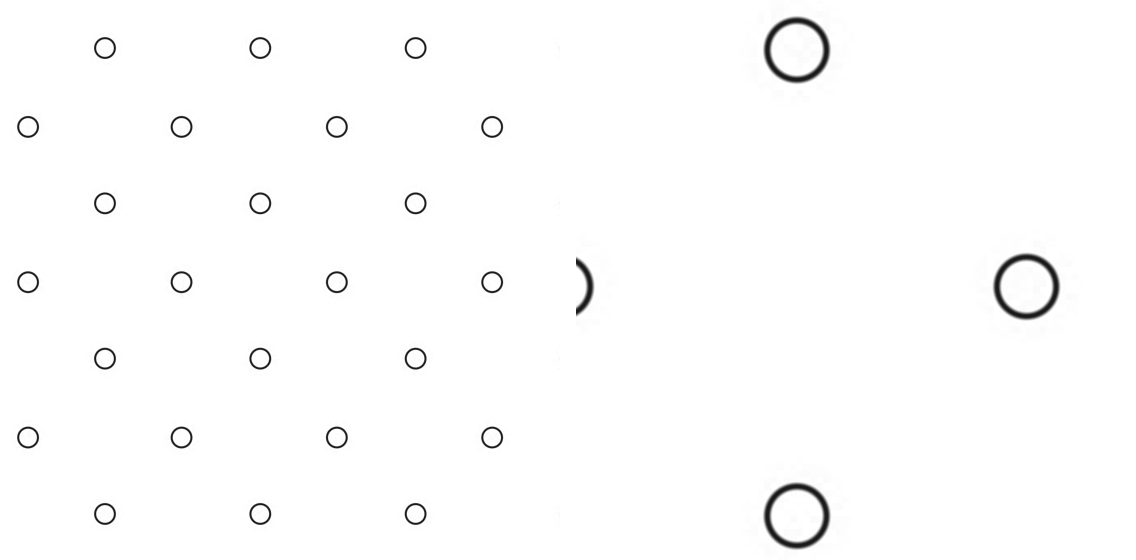
Left: the whole. Right: its middle third, enlarged.
Reproduce this pattern procedurally as a WebGL 2 fragment shader.

```glsl
#version 300 es
precision highp float;
// Staggered rows of small dark outlined rings, widely spaced on white.

#define PITCH 0.27734
#define EVEN_ORIGIN vec2(0.1875, 0.0822)
#define ODD_ORIGIN vec2(0.3242, 0.2187)
#define LEFT_SHIFT 0.0033
#define RING_RADIUS 0.0176
#define HALF_STROKE 0.0018
#define SOFTNESS 0.0014
#define SPECKLE_CELLS 256.0
#define SPECKLE_AMOUNT 0.018
#define INK vec3(0.10)
#define PAPER vec3(1.0)

uniform vec2 u_resolution;
out vec4 fragColor;

float hash(vec2 p) {
    return fract(sin(dot(p, vec2(127.1, 311.7))) * 43758.5453);
}

// Distance to the nearest centre of a square lattice.
// The column left of the origin sits slightly to the right.
float latticeDistance(vec2 p, vec2 origin, float leftShift) {
    vec2 cell = floor((p - origin) / PITCH + 0.5);
    vec2 centre = origin + cell * PITCH;
    centre.x += leftShift * step(cell.x, -0.5);
    return length(p - centre);
}

void main() {
    float canvasSize = min(u_resolution.x, u_resolution.y);
    vec2 p = gl_FragCoord.xy / canvasSize;

    // Two interleaved lattices form the staggered rows.
    float centreDistance = min(latticeDistance(p, EVEN_ORIGIN, 0.0),
                               latticeDistance(p, ODD_ORIGIN, LEFT_SHIFT));

    // Soft ring outline.
    float edge = max(SOFTNESS, 0.75 / canvasSize);
    float strokeDistance = abs(centreDistance - RING_RADIUS) - HALF_STROKE;
    float ring = 1.0 - smoothstep(-edge, edge, strokeDistance);

    // Barely visible compression speckle around each ring.
    float nearRing = 1.0 - smoothstep(0.025, 0.038, centreDistance);
    float speckle = hash(floor(p * SPECKLE_CELLS));
    vec3 paper = PAPER - SPECKLE_AMOUNT * nearRing * speckle * speckle;

    fragColor = vec4(mix(paper, INK, ring), 1.0);
}
```
